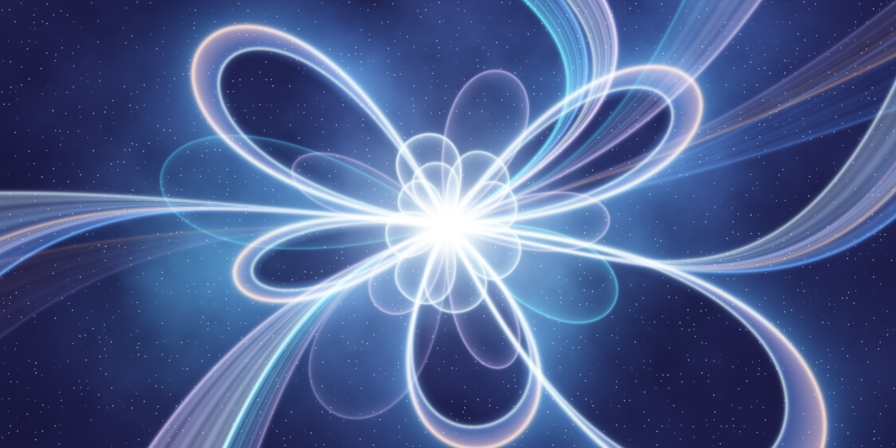
Give the GLSL for this background, as a WebGL 1 fragment shader.

```glsl
precision highp float;
// Luminous ribbons and looping petals bursting from a white core over deep navy.
// Petals are implicit teardrop curves, streamers lie between two power curves;
// their light is summed and exposed softly over a cloudy, starry backdrop.
uniform vec2 u_resolution;

const vec3 ICE = vec3(.72, .88, 1.);
const vec3 BLUE = vec3(.22, .45, .95);
const vec3 CYAN = vec3(.2, .72, .98);
const vec3 LILAC = vec3(.7, .62, .95);
const vec3 GOLD = vec3(1., .68, .36);

vec2 q;        // position relative to the core
vec3 light;    // summed light of all strokes
float hollow;  // darkness inside the petals

float hash(vec2 p) {
  return fract(sin(dot(p, vec2(127.1, 311.7))) * 43758.5);
}

float noise(vec2 p) {
  vec2 i = floor(p), f = fract(p);
  f = f * f * (3. - 2. * f);
  return mix(mix(hash(i), hash(i + vec2(1, 0)), f.x),
             mix(hash(i + vec2(0, 1)), hash(i + vec2(1, 1)), f.x), f.y);
}

float clouds(vec2 p) {
  float sum = 0., amp = .5;
  for (int i = 0; i < 5; i++) {
    sum += amp * noise(p);
    p = p * 2.1 + 7.3;
    amp *= .5;
  }
  return sum;
}

// Coordinates along and across an axis at the given angle
vec2 frame(float degrees) {
  float a = radians(degrees);
  vec2 axis = vec2(cos(a), sin(a));
  return vec2(dot(q, axis), axis.x * q.y - axis.y * q.x);
}

float line(float d, float w) {
  float l = w * w / (d * d * .5 + w * w);
  return l * l;
}

float spot(float x, float y, float tightness) {
  vec2 d = q - vec2(x, y);
  return exp(-tightness * dot(d, d));
}

// Approximate signed distance to a teardrop of length size.x, half width size.y
float teardrop(vec2 r, vec2 size) {
  vec2 u = r / size;
  float f = u.y * u.y - 6.75 * u.x * abs(u.x) * (1. - u.x);
  vec2 grad = vec2(-6.75 * abs(u.x) * (2. - 3. * u.x), 2. * u.y) / size;
  return f / (length(grad) + .01);
}

// Broad petal: band between two teardrops, gilded at its tip
void petal(float degrees, vec2 outer, vec2 inner) {
  vec2 r = frame(degrees);
  float a = teardrop(r, outer), b = teardrop(r, inner);
  float edge = smoothstep(-.004, .004, a);
  float band = (1. - edge) * smoothstep(-.004, .004, b);
  float t = clamp(b / max(b - a, .001), 0., 1.);
  float along = r.x / outer.x, tip = smoothstep(.6, .95, along);
  light += band * mix(BLUE, mix(LILAC, GOLD, tip * .4), t) * (.5 + .6 * t);
  light += line(a, .0045) * mix(ICE * 1.8, GOLD * 1.3, tip);
  light += line(b, .0035) * ICE * 1.1;
  float halo = edge * exp(-max(a, 0.) * 22.) * smoothstep(.1, .6, along);
  light += halo * mix(BLUE, CYAN, .35) * .65;
  hollow += smoothstep(0., .03, -b) * smoothstep(.2, .6, along);
}

// Thin loop with a faint inner veil
void loopLine(float degrees, float reach, float width, vec3 tint) {
  float d = teardrop(frame(degrees), vec2(reach, width));
  float veil = smoothstep(-.004, .004, -d) * exp(min(d, 0.) * 60.);
  light += tint * (line(d, .0025) * .65 + veil * .35);
}

// Streamer between the curves y = m s + k s^n, lower edge first
void streamer(float degrees, vec2 m, vec2 k, float n, vec3 low, vec3 high) {
  vec2 r = frame(degrees);
  float s = max(r.x, .0001);
  vec2 slope = m + n * k * pow(s, n - 1.);
  vec2 d = (r.y - m * s - k * pow(s, n)) / sqrt(1. + slope * slope);
  float t = clamp(d.x / max(d.x - d.y, .001), 0., 1.);
  float inside = smoothstep(-.003, .004, d.x) * smoothstep(-.003, .004, -d.y);
  float strands = .5 + .1 * sin(t * 19.) + .08 * sin(t * 43. + 1.);
  vec3 glow = mix(low, high, t) * inside * strands;
  glow += low * line(d.x, .0035) + high * line(d.y, .0035);
  light += glow * smoothstep(0., .06, r.x);
}

void main() {
  vec2 p = gl_FragCoord.xy / u_resolution * vec2(2, 1);
  q = p - vec2(1., .497);
  light = vec3(0);
  hollow = 0.;

  // Broad petals
  petal(144., vec2(.68, .14), vec2(.615, .113));
  petal(29., vec2(.635, .12), vec2(.565, .095));
  petal(-34., vec2(.98, .22), vec2(.88, .197));
  petal(-80., vec2(.505, .145), vec2(.455, .132));
  petal(194., vec2(.49, .082), vec2(.45, .063));

  // Backdrop and glows, dimmed inside the petals
  float r = length(q * vec2(.85, 1.)), mist = clouds(p * 5.);
  vec3 base = mix(vec3(.08, .07, .22), vec3(.14, .15, .35), mist);
  vec3 glow = BLUE * mist * .55 * exp(-r * r * 5.);
  glow += vec3(.5, .75, 1.1) * (.4 + 1.2 * mist) * exp(-r * 6.5);
  glow += CYAN * mist * (.6 * spot(-.5, -.1, 18.) + .5 * spot(.3, -.15, 30.));
  glow += BLUE * mist * (.8 * spot(.42, .38, 11.) + .5 * spot(-.28, .3, 30.));
  light += glow * (1. - .7 * min(hollow, 1.));
  light += 2.5 * exp(-r * r * 350.) + ICE * .6 * exp(-r * r * 45.);

  // Fine loops
  loopLine(69., .365, .085, LILAC);
  loopLine(108., .21, .07, ICE * 2.);
  loopLine(2., .36, .065, LILAC);
  loopLine(159., .37, .06, LILAC * .7);
  loopLine(238., .49, .12, LILAC * .5);
  loopLine(230., .24, .065, LILAC);
  loopLine(292., .34, .065, LILAC);
  loopLine(335., .41, .09, CYAN);
  loopLine(170., .65, .12, CYAN * .55);
  for (int i = 0; i < 8; i++) {
    float k = float(i), reach = .12 + .1 * hash(vec2(k, 3));
    loopLine(k * 137.5 + 140., reach, reach * .35, ICE * 1.6);
  }

  // Streamers: left, right, top, upper right, lower left
  streamer(180., vec2(-.1), vec2(.027, .21), 4., ICE * .8, BLUE * 1.2);
  streamer(180., vec2(-.09), vec2(.12, .15), 4., GOLD * .6, LILAC * .4);
  streamer(180., vec2(0), vec2(.08, .25), 3., GOLD * .12, LILAC * .12);
  streamer(0., vec2(-.22), vec2(.24, .54), 4.2, BLUE, ICE * .9);
  streamer(0., vec2(-.22), vec2(.3, .36), 4.2, GOLD * .5, LILAC * .4);
  streamer(90., vec2(-1.75, -1.7), vec2(2.47, 2.7), 2., BLUE * 1.3, CYAN * 1.5);
  streamer(90., vec2(-1.9, -1.85), vec2(2.4, 2.62), 2., LILAC * 1.6, ICE);
  streamer(0., vec2(.4), vec2(.66, 2.), 3., LILAC * .8, CYAN * .4);
  streamer(0., vec2(.3), vec2(.08, .2), 2.5, GOLD * .3, LILAC * .25);
  streamer(0., vec2(.16), vec2(.1, .26), 2., BLUE * .35, BLUE * .25);
  streamer(180., vec2(.4), vec2(.78, 2.4), 3., LILAC, ICE * 1.2);
  streamer(180., vec2(.42), vec2(2.3, 4.2), 3., CYAN * 1.2, LILAC * .6);

  // Scattered star dust
  vec2 cell = floor(p * 70.);
  vec2 place = .25 + .5 * vec2(hash(cell), hash(cell + 9.));
  float spark = step(.75, hash(cell + 31.)) * hash(cell + 5.);
  light += ICE * spark * .55 * smoothstep(.22, 0., length(fract(p * 70.) - place));

  gl_FragColor = vec4(1. - (1. - base) * exp(-light * 1.15), 1);
}
```
